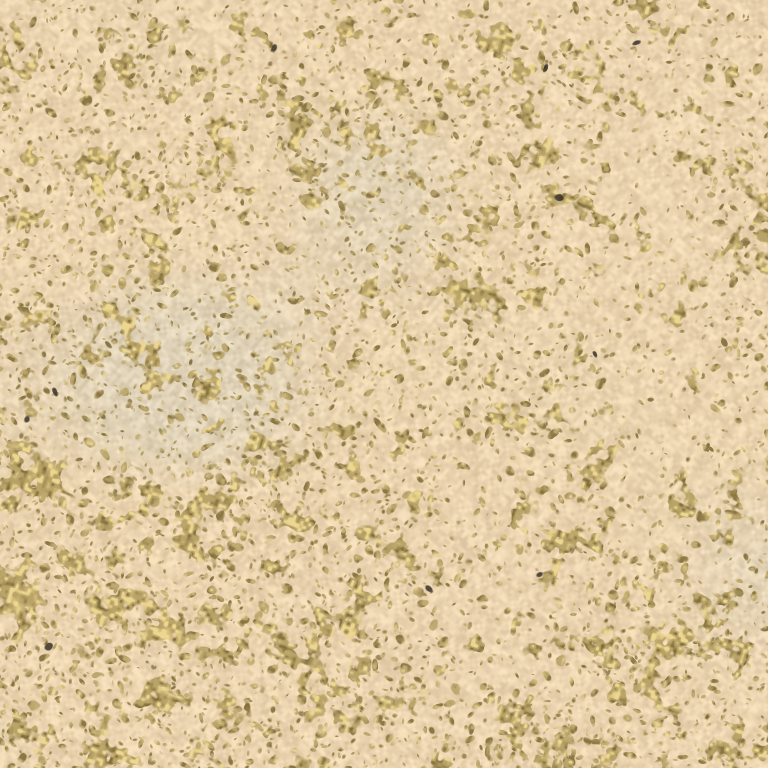
Write a three.js fragment shader that draws this texture.

```glsl
varying vec2 vUv;

const vec3 CREAM_LIGHT = vec3(0.965, 0.895, 0.770);
const vec3 CREAM_DIM   = vec3(0.850, 0.775, 0.645);
const vec3 PEACH_TINT  = vec3(1.010, 0.990, 0.965);
const vec3 GREY_TINT   = vec3(0.965, 0.985, 1.015);
const vec3 GOLD_DARK   = vec3(0.500, 0.425, 0.220);
const vec3 GOLD_MID    = vec3(0.725, 0.640, 0.410);
const vec3 GOLD_BRIGHT = vec3(0.930, 0.840, 0.560);
const vec3 SOOT        = vec3(0.220, 0.190, 0.160);

const float GRAIN_SCALE   = 210.0;
const float PATCH_SCALE   = 32.0;
const float PATCH_LEVEL   = 0.665;
const float PATCH_SOFT    = 0.045;
const float FLECK_CELLS   = 62.0;
const float FLECK_CHANCE  = 0.40;
const float CRUMB_CELLS   = 105.0;
const float CRUMB_CHANCE  = 0.24;
const float SOOT_CELLS    = 17.0;
const float SOOT_CHANCE   = 0.03;
const float EDGE          = 0.0016;

float hash(vec2 p) {
  vec3 q = fract(vec3(p.xyx) * 0.1031);
  q += dot(q, q.yzx + 33.33);
  return fract((q.x + q.y) * q.z);
}

float noise(vec2 p) {
  vec2 i = floor(p);
  vec2 f = fract(p);
  f = f * f * (3.0 - 2.0 * f);
  float low = mix(hash(i), hash(i + vec2(1.0, 0.0)), f.x);
  float high = mix(hash(i + vec2(0.0, 1.0)), hash(i + 1.0), f.x);
  return mix(low, high, f.y);
}

mat2 rotation(float a) {
  float c = cos(a), s = sin(a);
  return mat2(c, s, -s, c);
}

// Flakes gather in loose drifts, thicker toward the lower left
float density(vec2 uv) {
  float drift = noise(uv * 6.0 + 41.0) - 0.5;
  return drift + 0.35 * (1.0 - uv.x - uv.y) + 0.12 * (0.5 - uv.y);
}

// Torn leaf: three turned octaves, positive inside a patch
float patchField(vec2 uv) {
  float n = 0.46 * noise(rotation(0.5) * uv * PATCH_SCALE + 13.0);
  n += 0.30 * noise(rotation(1.2) * uv * PATCH_SCALE * 2.3 + 57.0);
  n += 0.24 * noise(rotation(2.1) * uv * PATCH_SCALE * 4.6 + 91.0);
  return n - PATCH_LEVEL + 0.085 * density(uv);
}

// Scattered ragged ellipses; radii are fractions of a cell
float flecks(vec2 uv, float cells, float chance, float rMin, float rMax, float seed) {
  vec2 p = uv * cells;
  vec2 home = floor(p);
  float rag = 0.5 * (noise(uv * 170.0 + seed) - 0.5);
  float cover = 0.0;
  for (int y = -1; y <= 1; y++) {
    for (int x = -1; x <= 1; x++) {
      vec2 cell = home + vec2(float(x), float(y));
      vec2 key = cell + seed;
      vec2 center = cell + vec2(hash(key + 3.1), hash(key + 17.7));
      float odds = chance * (1.0 + 0.9 * density(center / cells));
      float present = step(hash(key + 29.3), odds);
      vec2 d = rotation(6.2832 * hash(key + 43.9)) * (p - center);
      float size = mix(rMin, rMax, pow(hash(key + 61.3), 1.5));
      d.y *= mix(1.2, 2.4, hash(key + 77.1));
      float outside = length(d) - size * (1.0 + rag);
      float soft = EDGE * cells;
      cover = max(cover, present * (1.0 - smoothstep(-soft, soft, outside)));
    }
  }
  return cover;
}

// Paper with fine grain and faint stains
vec3 paper(vec2 uv) {
  float grain = 0.60 * noise(rotation(0.7) * uv * GRAIN_SCALE + 5.0);
  grain += 0.40 * noise(rotation(1.9) * uv * GRAIN_SCALE * 0.5 + 71.0);
  float tone = clamp(0.5 + 1.35 * (grain - 0.47), 0.0, 1.0);
  float stain = noise(uv * 4.0 + 19.0) + 0.25 * (uv.x - uv.y);
  vec3 tint = mix(GREY_TINT, PEACH_TINT, smoothstep(0.05, 0.5, stain));
  return mix(CREAM_DIM, CREAM_LIGHT, tone) * tint;
}

// Foil: glints in the deep parts, olive shade near the rims
vec3 foil(vec2 uv, float depth) {
  float glint = noise(rotation(0.3) * uv * 185.0 + 33.0);
  float shade = glint + 0.9 * clamp(depth, -0.1, 0.16);
  vec3 gold = mix(GOLD_DARK, GOLD_MID, smoothstep(0.05, 0.5, shade));
  return mix(gold, GOLD_BRIGHT, smoothstep(0.55, 0.95, shade));
}

void main() {
  float depth = patchField(vUv);
  float leaf = smoothstep(-PATCH_SOFT, PATCH_SOFT, depth);
  float fleck = flecks(vUv, FLECK_CELLS, FLECK_CHANCE, 0.16, 0.52, 7.0);
  float crumb = flecks(vUv, CRUMB_CELLS, CRUMB_CHANCE, 0.20, 0.45, 131.0);
  float soot = flecks(vUv, SOOT_CELLS, SOOT_CHANCE, 0.07, 0.13, 211.0);

  float gold = max(leaf, max(0.9 * fleck, 0.75 * crumb));
  vec3 color = mix(paper(vUv), foil(vUv, depth), gold);
  color = mix(color, SOOT, 0.85 * soot);
  gl_FragColor = vec4(color, 1.0);
}
```
